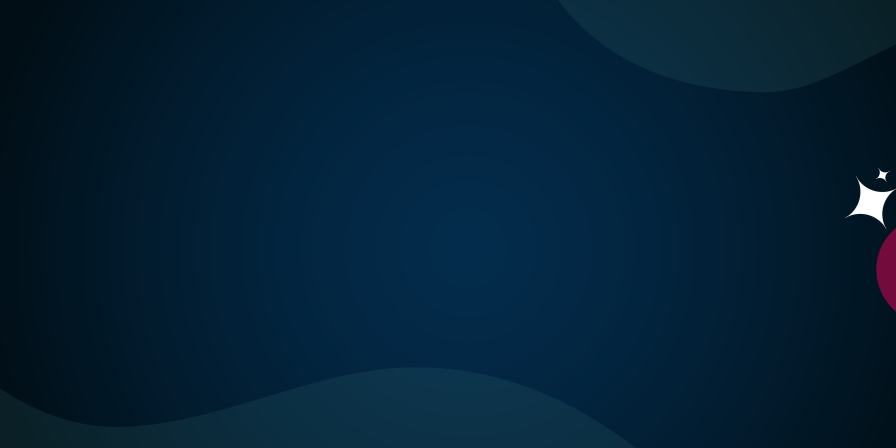
Reproduce this background procedurally as a WebGL 1 fragment shader.

```glsl
precision highp float;

uniform vec2 u_resolution;

// Lengths are in units of the canvas height
const vec2 GLOW_CENTER = vec2(1.045, 0.445);
const float GLOW_RADIUS = 1.1;
const float GLOW_FALLOFF = 1.4;
const vec3 GLOW_COLOR = vec3(0.012, 0.170, 0.295);
const vec3 DARK_COLOR = vec3(0.002, 0.055, 0.085);

const vec3 WAVE_COLOR = vec3(0.25, 0.50, 0.50);
const float WAVE_OPACITY = 0.15;
const vec2 LOWER_TROUGH = vec2(0.26, 0.047);
const vec2 LOWER_CREST = vec2(0.924, 0.180);
const float LOWER_END = 1.419;
const float LOWER_LEFT_RISE = 0.086;
const vec2 UPPER_TROUGH = vec2(1.71, 0.794);
const vec2 UPPER_SWELL = vec2(0.45, 0.150);
const float UPPER_START = 1.245;

const vec2 DISC_CENTER = vec2(2.077, 0.398);
const float DISC_RADIUS = 0.121;
const vec3 DISC_COLOR = vec3(0.45, 0.045, 0.24);

const vec2 BIG_STAR = vec2(1.945, 0.547);
const vec2 SMALL_STAR = vec2(1.970, 0.609);
const float BIG_STAR_RADIUS = 0.067;
const float SMALL_STAR_RADIUS = 0.017;
const float STAR_ANGLE = 0.52;
const vec3 STAR_COLOR = vec3(1.0);

// Coverage of a shape whose signed distance is negative inside
float coverage(float dist, float pixel) {
    return 1.0 - smoothstep(-0.7 * pixel, 0.7 * pixel, dist);
}

// Top edge of the lower wave: bowl, swell, then a falling shoulder
float lowerWave(float x) {
    float bowl = max(LOWER_TROUGH.x - x, 0.0) / LOWER_TROUGH.x;
    float swell = smoothstep(LOWER_TROUGH.x, LOWER_CREST.x, x);
    float fall = max(x - LOWER_CREST.x, 0.0) / (LOWER_END - LOWER_CREST.x);
    return mix(LOWER_TROUGH.y, LOWER_CREST.y, swell)
        + LOWER_LEFT_RISE * bowl * bowl
        - LOWER_CREST.y * pow(fall, 2.1);
}

// Bottom edge of the upper wave: steep left side, gentle right swell
float upperWave(float x) {
    float side = max(UPPER_TROUGH.x - x, 0.0) / (UPPER_TROUGH.x - UPPER_START);
    float rise = 0.7 * side * side + 0.3 * pow(side, 5.0);
    float swell = smoothstep(0.0, UPPER_SWELL.x, x - UPPER_TROUGH.x);
    return UPPER_TROUGH.y + (1.0 - UPPER_TROUGH.y) * rise
        + UPPER_SWELL.y * swell;
}

// Distance to a vertical boundary, corrected for its slope
float slopedDistance(float gap, float slope) {
    return gap / sqrt(1.0 + slope * slope);
}

// Four-pointed star bounded by four circular arcs
float starDistance(vec2 p, float radius) {
    float c = cos(STAR_ANGLE);
    float s = sin(STAR_ANGLE);
    vec2 q = abs(vec2(c * p.x + s * p.y, c * p.y - s * p.x));
    float arcs = radius - length(q - radius);
    return max(arcs, max(q.x, q.y) - radius);
}

void main() {
    float pixel = 1.0 / u_resolution.y;
    vec2 p = gl_FragCoord.xy * pixel;

    // Radial glow
    float reach = min(distance(p, GLOW_CENTER) / GLOW_RADIUS, 1.0);
    vec3 color = mix(GLOW_COLOR, DARK_COLOR, pow(reach, GLOW_FALLOFF));

    // Translucent waves
    float low = lowerWave(p.x);
    float high = upperWave(p.x);
    float lowSlope = (lowerWave(p.x + pixel) - low) / pixel;
    float highSlope = (upperWave(p.x + pixel) - high) / pixel;
    float waves = max(coverage(slopedDistance(p.y - low, lowSlope), pixel),
                      coverage(slopedDistance(high - p.y, highSlope), pixel));
    color = mix(color, WAVE_COLOR, WAVE_OPACITY * waves);

    // Disc at the right edge
    float disc = distance(p, DISC_CENTER) - DISC_RADIUS;
    color = mix(color, DISC_COLOR, coverage(disc, pixel));

    // Sparkles
    float stars = min(starDistance(p - BIG_STAR, BIG_STAR_RADIUS),
                      starDistance(p - SMALL_STAR, SMALL_STAR_RADIUS));
    color = mix(color, STAR_COLOR, coverage(stars, pixel));

    gl_FragColor = vec4(color, 1.0);
}
```
